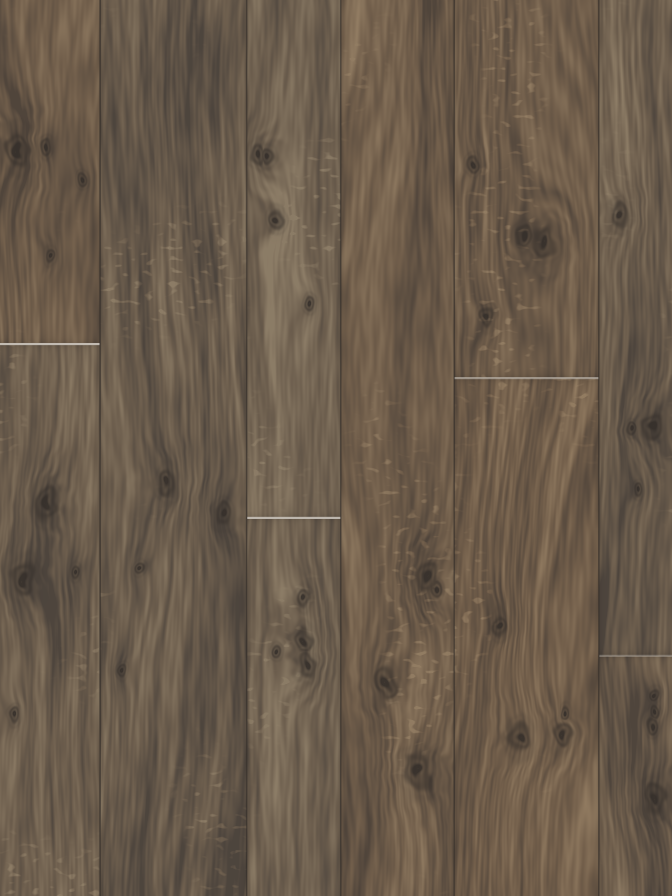
Reproduce this texture procedurally as a Shadertoy shader.

```glsl
// Dark brown oak floor: six upright planks with grain, knots and pale butt joints.

// Layout, as fractions of the canvas; a joint of -1 means an unbroken plank
const float ASPECT = 0.75;
const int PLANKS = 6;
const float EDGES[7] = float[7](0.0, 0.149, 0.367, 0.507, 0.676, 0.891, 1.0);
const float JOINTS[6] = float[6](0.616, -1.0, 0.422, -1.0, 0.578, 0.268);
const float JOINT_GLOSS[6] = float[6](1.0, 0.0, 0.95, 0.0, 0.65, 0.4);
const float SEAM_WIDTH = 0.0018;
const float JOINT_WIDTH = 0.0026;

// Wood
const vec3 DARK = vec3(0.31, 0.27, 0.235);
const vec3 MID = vec3(0.435, 0.368, 0.297);
const vec3 LIGHT = vec3(0.56, 0.485, 0.39);
const vec3 KNOT = vec3(0.205, 0.182, 0.165);
const vec3 JOINT = vec3(0.76, 0.735, 0.70);
const int KNOTS_PER_BOARD = 4;
const float GRAIN_FREQ = 125.0;
const float PORE_FREQ = 250.0;
const float GRAIN_AMOUNT = 0.48;
const float PORE_AMOUNT = 0.36;
const float STREAK_AMOUNT = 0.65;
const float BOARD_VARIATION = 0.16;

vec2 hash2(vec2 p) {
    vec3 q = fract(p.xyx * vec3(0.1031, 0.1030, 0.0973));
    q += dot(q, q.yzx + 33.33);
    return fract((q.xx + q.yz) * q.zy);
}

float cornerSlope(vec2 cell, vec2 offset) {
    float angle = 6.28319 * hash2(cell).x;
    return dot(vec2(cos(angle), sin(angle)), offset);
}

// Gradient noise, about -0.7 to 0.7
float noise(vec2 p) {
    vec2 i = floor(p), f = fract(p), e = vec2(1.0, 0.0);
    vec2 u = f * f * f * (f * (f * 6.0 - 15.0) + 10.0);
    return mix(mix(cornerSlope(i, f), cornerSlope(i + e, f - e), u.x),
               mix(cornerSlope(i + e.yx, f - e.yx), cornerSlope(i + e.xx, f - e.xx), u.x), u.y);
}

float fbm(vec2 p) {
    float sum = 0.0, amp = 1.0;
    for (int i = 0; i < 3; i++) {
        sum += amp * noise(p);
        p = p * 2.03 + 7.7;
        amp *= 0.5;
    }
    return sum;
}

float lineMask(float dist, float width, float pixel) {
    return 1.0 - smoothstep(width * 0.5 - pixel * 0.5, width * 0.5 + pixel * 0.5, dist);
}

// Wood of one board; box holds its left, bottom, right and top
vec3 wood(vec2 p, vec4 box, float seed) {
    vec2 rnd = hash2(vec2(seed, 41.0));
    vec2 q = p + vec2(3.7, 5.3) * (seed + 1.0);

    // Wavy growth lines, pushed aside by the knots
    float figure = q.x + mix(0.05, 0.12, rnd.x) * noise(q * vec2(6.0, 1.5))
                 + 0.010 * noise(q * vec2(14.0, 7.0));
    float core = 0.0, smear = 0.0;
    for (int i = 0; i < KNOTS_PER_BOARD; i++) {
        vec2 place = hash2(vec2(seed * 7.0 + 3.0, float(i) * 13.0 + 5.0));
        vec2 kind = hash2(vec2(float(i) * 9.0 + 2.0, seed * 5.0 + 11.0));
        float radius = mix(0.005, 0.016, kind.x * kind.x);
        vec2 d = p - mix(box.xy, box.zw, 0.12 + 0.76 * place);
        d += radius * 0.7 * vec2(noise(q * 55.0), noise(q * 55.0 + 19.0));
        vec2 e = d / (radius * vec2(1.0, 1.45));
        float r2 = dot(e, e);
        figure += (kind.y < 0.5 ? -2.4 : 2.4) * radius * exp(-r2 / 7.0);
        core = max(core, exp(-r2 * 0.9) * (0.85 + 0.3 * sin(sqrt(r2) * 9.0)));
        vec2 s = d / (radius * vec2(1.9, 5.5));
        smear = max(smear, exp(-dot(s, s)) * kind.y);
    }

    // Layers of tone: growth lines, open pores, long streaks, clouding
    float grain = noise(vec2(figure * GRAIN_FREQ, q.y * 3.0));
    float bands = noise(vec2(figure * 48.0, q.y * 1.6));
    float pores = noise(vec2((q.x * 0.6 + figure * 0.4) * PORE_FREQ, q.y * 22.0));
    float streak = fbm(vec2(figure * 13.0, q.y * 1.7));
    float tone = 0.52 + BOARD_VARIATION * (rnd.y - 0.5);
    tone += GRAIN_AMOUNT * grain + 0.28 * bands + PORE_AMOUNT * pores;
    tone += STREAK_AMOUNT * 0.5 * streak + 0.16 * noise(q * vec2(9.0, 4.0));
    float stain = smoothstep(0.32, 0.75, fbm(vec2(figure * 11.0, q.y * 2.2) + 31.0));
    tone -= 0.5 * stain + 0.42 * smear;

    // Small pale ray flecks in patches
    float patches = smoothstep(0.08, 0.4, noise(q * vec2(8.0, 5.0) + 71.0));
    tone += 0.4 * patches * smoothstep(0.2, 0.5, noise(q * vec2(75.0, 150.0)));

    tone = clamp(tone, 0.0, 1.0);
    vec3 color = tone < 0.5 ? mix(DARK, MID, tone * 2.0) : mix(MID, LIGHT, tone * 2.0 - 1.0);
    color *= 1.0 + (rnd.x - 0.5) * vec3(0.05, 0.0, -0.05);
    return mix(color, KNOT, clamp(core * 0.9, 0.0, 0.9));
}

void mainImage(out vec4 fragColor, in vec2 fragCoord) {
    vec2 uv = fragCoord / iResolution.xy;
    vec2 p = uv * vec2(ASPECT, 1.0);
    float pixel = 1.0 / iResolution.y;

    // Find the plank and the nearest seam
    int plank = 0;
    float seam = 1.0;
    for (int i = 1; i < PLANKS; i++) {
        if (uv.x > EDGES[i]) plank = i;
        seam = min(seam, abs(uv.x - EDGES[i]) * ASPECT);
    }

    // Each joint splits its plank into two boards
    float joint = JOINTS[plank];
    bool upper = uv.y > joint;
    vec4 box = vec4(EDGES[plank] * ASPECT, upper ? max(joint, 0.0) : 0.0,
                    EDGES[plank + 1] * ASPECT, upper ? 1.0 : joint);
    vec3 color = wood(p, box, float(plank * 2) + (upper ? 1.0 : 0.0));

    // Bevel shade, dark seams and pale joints
    color *= 1.0 - 0.10 * exp(-seam / 0.003);
    color *= 1.0 - 0.16 * exp(-abs(uv.y - joint) / 0.003);
    color = mix(color, JOINT, JOINT_GLOSS[plank] * lineMask(abs(uv.y - joint), JOINT_WIDTH, pixel));
    color = mix(color, KNOT, 0.6 * lineMask(seam, SEAM_WIDTH, pixel));
    fragColor = vec4(color, 1.0);
}
```
